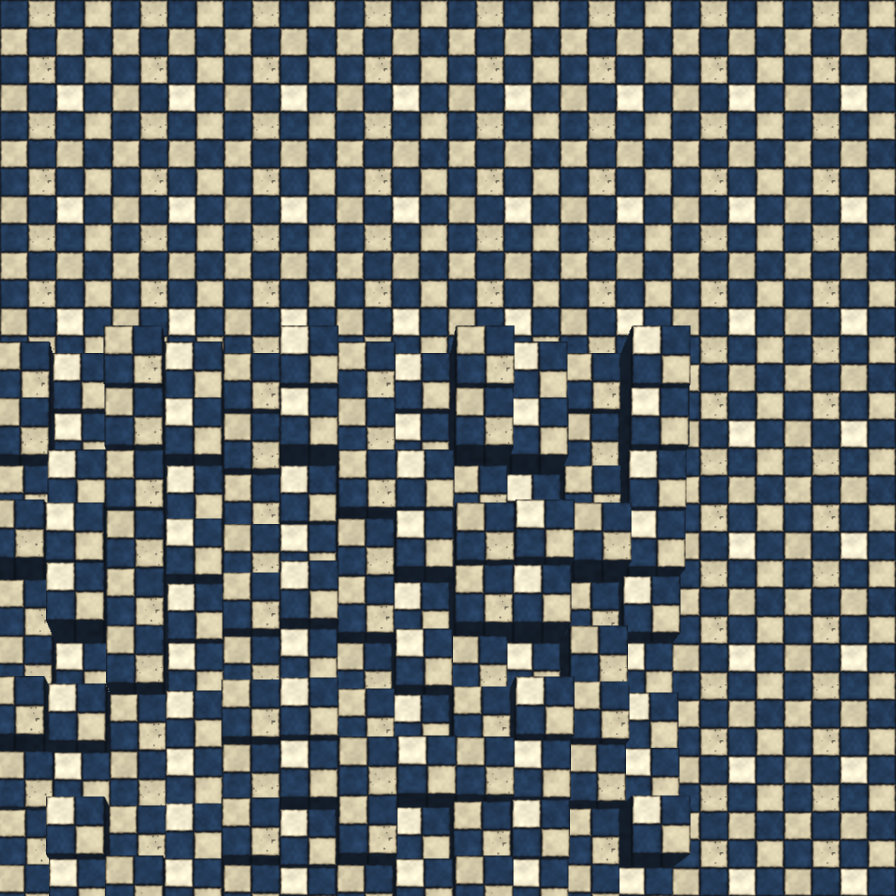
This pattern is drawn by a three.js fragment shader. Its source:

```glsl
// Navy and cream checkered mosaic with raised 2x2 blocks seen in perspective.
#define CELLS 32.0
#define MAX_LIFT 0.054
#define SWELL 0.02
#define RAISED_COLS 12.0
#define RAISED_ROW 6.0
#define STEPS 48
#define PIXEL 0.001953
#define VANISH vec2(0.3125, -0.30)
#define NAVY vec3(0.142, 0.235, 0.352)
#define CREAM vec3(0.84, 0.80, 0.67)
#define IVORY vec3(0.96, 0.93, 0.82)
#define GROUT vec3(0.08, 0.10, 0.135)

const vec3 SHADE = vec3(0.08, 0.12, 0.17);
const float TAU = 6.28319;

varying vec2 vUv;

float hash(vec2 p) {
  vec3 q = fract(vec3(p.xyx) * 0.1031);
  q += dot(q, q.yzx + 33.33);
  return fract((q.x + q.y) * q.z);
}

float noise(vec2 p) {
  vec2 i = floor(p);
  vec2 f = fract(p);
  f = f * f * (3.0 - 2.0 * f);
  float low = mix(hash(i), hash(i + vec2(1.0, 0.0)), f.x);
  float high = mix(hash(i + vec2(0.0, 1.0)), hash(i + 1.0), f.x);
  return mix(low, high, f.y);
}

// Block index, counted from the top left; rows start half a block early
vec2 blockAt(vec2 p) {
  return floor(vec2(p.x, 1.0 - p.y) * CELLS * 0.5 - vec2(0.0, 0.5));
}

bool isRaised(vec2 block) {
  return block.x < RAISED_COLS && block.y >= RAISED_ROW;
}

// Mean lift, wavelength and crest column of the wave along each block row
vec3 rowWave(float row) {
  if (row < 0.5) return vec3(0.030, 3.0, 2.2);
  if (row < 1.5) return vec3(0.028, 3.0, 2.3);
  if (row < 2.5) return vec3(0.022, 5.0, 1.5);
  if (row < 3.5) return vec3(0.032, 9.0, 0.0);
  if (row < 4.5) return vec3(0.028, 3.6, 1.3);
  if (row < 5.5) return vec3(0.016, 2.67, 2.0);
  if (row < 6.5) return vec3(0.032, 4.6, 0.0);
  if (row < 7.5) return vec3(0.030, 12.0, 7.0);
  if (row < 8.5) return vec3(0.028, 2.45, 1.2);
  return vec3(0.022, 6.0, 2.0);
}

float liftOf(vec2 block) {
  if (!isRaised(block)) return 0.0;
  vec3 wave = rowWave(block.y - RAISED_ROW);
  float lift = wave.x + SWELL * cos(TAU * (block.x - wave.z) / wave.y);
  return clamp(lift, 0.003, MAX_LIFT);
}

// Ground point seen through p at a given lift
vec2 project(vec2 p, float lift) {
  return VANISH + (p - VANISH) / (1.0 + lift);
}

// Worn square tiles whose texture repeats every four cells
vec3 mosaic(vec2 p, bool raised) {
  vec2 grid = vec2(p.x, 1.0 - p.y) * CELLS;
  vec2 cell = floor(grid);
  vec2 f = fract(grid);
  vec2 kind = mod(cell, 4.0);
  vec2 seed = kind * 19.0 + 5.0;
  float cloud = noise(f * 3.0 + seed);
  float grain = noise(f * 9.0 + seed * 2.0);
  float edge = min(min(f.x, 1.0 - f.x), min(f.y, 1.0 - f.y));
  edge += (grain - 0.5) * 0.03;

  bool light = mod(cell.x + cell.y, 2.0) > 0.5;
  bool bright = kind.x == 2.0 && (kind.y == 3.0 || (raised && kind.y == 1.0));
  vec3 tile;
  if (light) {
    tile = bright ? IVORY : CREAM;
    tile *= 0.90 + 0.15 * cloud + 0.08 * grain;
    tile *= mix(vec3(0.62, 0.57, 0.50), vec3(1.0), smoothstep(0.02, 0.10, edge));
    // Small dark pits on one column of tiles
    float pits = smoothstep(0.86, 0.93, noise(f * 11.0 + seed * 3.0));
    if (kind.x == 1.0) tile *= 1.0 - 0.5 * pits;
  } else {
    tile = NAVY * (0.80 + 0.26 * cloud + 0.18 * grain);
    tile *= mix(0.82, 1.0, smoothstep(0.02, 0.12, edge));
  }
  return mix(GROUT, tile, smoothstep(0.005, 0.055, edge));
}

// March from the highest lift to the ground, then shade a top or a side
vec3 scene(vec2 p) {
  vec2 block = blockAt(p);
  float lift = 0.0;
  for (int i = 0; i < STEPS; i++) {
    float level = MAX_LIFT * (1.0 - float(i) / float(STEPS - 1));
    block = blockAt(project(p, level));
    lift = liftOf(block);
    if (lift >= level) break;
  }
  vec2 top = project(p, lift);
  if (distance(blockAt(top), block) < 0.5) return mosaic(top, isRaised(block));
  // Dark side walls with faint joints
  float joint = abs(fract(top.x * CELLS + 0.5) - 0.5);
  float wear = noise(p * 150.0);
  return SHADE * (0.8 + 0.25 * wear) * mix(0.7, 1.0, smoothstep(0.02, 0.08, joint));
}

void main() {
  vec3 color = vec3(0.0);
  for (int i = 0; i < 4; i++) {
    vec2 corner = vec2(mod(float(i), 2.0), floor(float(i) * 0.5)) - 0.5;
    color += scene(vUv + corner * 0.5 * PIXEL);
  }
  gl_FragColor = vec4(color * 0.25, 1.0);
}
```
